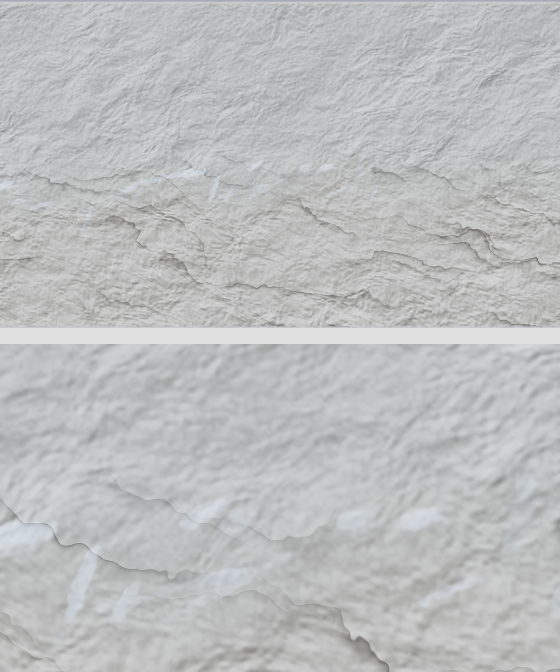
Top, the full canvas; bottom, a detail of the centre.
Write a Shadertoy shader that draws this texture.

```glsl
#define STONE vec3(0.744, 0.749, 0.752)
#define SHADOW_TINT vec3(0.98, 1.01, 1.02)
#define CHALK vec3(0.82, 0.85, 0.885)
#define LIGHT_DIR vec2(-0.5, 0.866)
#define RELIEF_UPPER 0.0105
#define RELIEF_LOWER 0.0145
#define CRACK_DEPTH 0.24
#define CRACK_WIDTH 0.0075
#define CHALK_MARKS 27

float hash(vec2 p) {
    vec3 q = fract(p.xyx * vec3(0.1031, 0.1030, 0.0973));
    q += dot(q, q.yzx + 33.33);
    return fract((q.x + q.y) * q.z);
}

float noise(vec2 p) {
    vec2 i = floor(p), f = fract(p);
    f = f * f * (3.0 - 2.0 * f);
    return mix(mix(hash(i), hash(i + vec2(1, 0)), f.x),
               mix(hash(i + vec2(0, 1)), hash(i + vec2(1, 1)), f.x), f.y);
}

vec2 rotate(vec2 p, float a) {
    float c = cos(a), s = sin(a);
    return vec2(c * p.x + s * p.y, c * p.y - s * p.x);
}

// Each octave is turned so that no streaks line up
float fbm(vec2 p, float amp, float gain) {
    float sum = 0.0;
    for (int i = 0; i < 5; i++) {
        sum += amp * noise(p);
        p = rotate(p, 0.9) * 2.03 + vec2(17.3, 41.7);
        amp *= gain;
    }
    return sum;
}

// 0 on the smooth upper face, 1 on the split lower face
float lowerFace(vec2 p) {
    return smoothstep(0.54, 0.34, p.y + 0.16 * (noise(p * 4.0) - 0.5));
}

// Stone surface: grain climbs to the right above, falls to the right below
float height(vec2 p) {
    vec2 w = p + 0.025 * vec2(noise(p * 16.0), noise(p * 16.0 + 50.0));
    float upper = fbm(rotate(w, 0.5) * vec2(6.0, 8.5) + 20.0, 0.23, 0.66);
    float lower = fbm(rotate(w, -0.45) * vec2(6.0, 9.0) + 70.0, 0.25, 0.65);
    return mix(upper, lower, lowerFace(p));
}

// Broken ledges: crisp upper lip, shadow fading downwards
float ledges(vec2 p, float aa) {
    float tone = 0.0;
    float warp = 0.19 * fbm(p * 6.0 + 9.0, 0.5, 0.55);
    for (int i = 0; i < 4; i++) {
        float k = float(i);
        float freq = 5.0 + 0.9 * k;
        float s = (p.y + (0.55 - 0.13 * k) * p.x + warp) * freq + 0.37 * k;
        float id = round(s);
        float d = (s - id) / freq;
        float present = smoothstep(0.46, 0.76, noise(p * 3.6 + vec2(id * 7.3, k * 31.0)));
        float width = CRACK_WIDTH * mix(0.4, 1.3, noise(p * 17.0 + id));
        float below = smoothstep(aa, -aa, d);
        float under = max(-d, 0.0), over = max(d, 0.0);
        float shade = CRACK_DEPTH * exp(-under / width) + 0.02 * exp(-under / 0.022);
        tone += present * mix(0.03 * exp(-over / 0.010), -shade, below);
    }
    return tone * smoothstep(0.53, 0.44, p.y + 0.1 * (noise(p * 3.0 + 5.0) - 0.5));
}

// Scattered pale scrapes in three clusters along the middle
float chalk(vec2 p) {
    float cover = 0.0;
    float rough = noise(p * 60.0) + 0.6 * noise(p * 130.0) - 0.8;
    for (int i = 0; i < CHALK_MARKS; i++) {
        float k = float(i), group = mod(k, 3.0);
        vec2 r = vec2(hash(vec2(k, 3.0)), hash(vec2(k, 11.0)));
        vec2 centre = vec2(0.08 + 0.44 * group + 0.42 * (r.x - 0.5),
                           0.40 + 0.025 * group + 0.11 * (r.y - 0.5));
        float angle = mix(0.15, 0.65, hash(vec2(k, 23.0)));
        angle += 0.8 * step(0.75, r.x);
        float size = hash(vec2(k, 37.0));
        vec2 q = rotate(p - centre, angle);
        q /= vec2(mix(0.02, 0.095, size * size), mix(0.006, 0.012, r.y));
        float mark = smoothstep(1.1, 0.6, length(q) + 0.7 * rough);
        cover = max(cover, mark * mix(0.4, 0.95, hash(vec2(k, 51.0))));
    }
    return cover * smoothstep(0.05, 0.45, noise(p * 24.0 + 8.0));
}

void mainImage(out vec4 fragColor, in vec2 fragCoord) {
    vec2 p = fragCoord / iResolution.y;
    float aa = 1.0 / iResolution.y;

    // Relief lit from the upper left, rougher in patches
    float stepLen = 0.003;
    float slope = (height(p) - height(p + LIGHT_DIR * stepLen)) / stepLen;
    float patches = mix(0.55, 1.45, noise(rotate(p, 0.4) * vec2(5.0, 9.0) + 30.0));
    float tone = slope * patches * mix(RELIEF_UPPER, RELIEF_LOWER, lowerFace(p));

    // Broad stains, fine grain and ledges
    float stain = fbm(rotate(p, 0.35) * vec2(3.0, 5.0) + 3.0, 0.5, 0.5) - 0.48;
    tone += 0.04 * stain + 0.05 * (noise(p * 210.0) - 0.5);
    tone += ledges(p, aa);

    // Soft limit on highlights and shadows
    tone = tone > 0.0 ? tone / (1.0 + 6.0 * tone) : max(tone, -0.32);

    vec3 col = STONE + tone * SHADOW_TINT;
    col += vec3(0.003, 0.0, -0.006) * lowerFace(p);
    col = mix(col, CHALK + 0.5 * tone, 0.85 * chalk(p));

    // Slab borders
    col = mix(col, vec3(0.81, 0.81, 0.82), 0.7 * smoothstep(0.988 - aa, 0.988 + aa, p.y));
    col = mix(col, vec3(0.65, 0.67, 0.71), smoothstep(0.995 - aa, 0.995 + aa, p.y));
    col = mix(col, vec3(0.80, 0.80, 0.82), 0.8 * smoothstep(0.004 + aa, 0.004 - aa, p.y));

    fragColor = vec4(clamp(col, 0.0, 1.0), 1.0);
}
```
